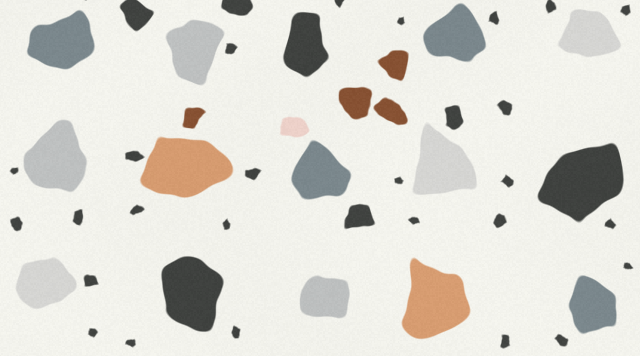
Write a WebGL 1 fragment shader that draws this pattern.

```glsl
precision highp float;
// Terrazzo: large rounded stone chips and small dark, brown and pink grains
// on an off-white ground. Each chip is a smoothed random polygon in a jittered
// cell; grains are dropped wherever they would touch a large chip.
uniform vec2 u_resolution;

// Lengths are in canvas heights.
const float SLAB_CELL = 0.36;
const float SLAB_JITTER = 0.09;
const float GRAIN_CELL = 0.15;
const float GRAIN_JITTER = 0.08;
const float GRAIN_GAP = 0.012;
const float EDGE = 0.003;
const float REACH = 1.7;        // farthest corner, in chip radii
const float ROUNDING = 0.28;    // corner rounding, in chip radii
const float WARP = 0.10;        // edge bending, in chip radii
const float MOTTLE = 0.022;
const float TAU = 6.2831853;

const vec3 GROUND = vec3(0.95, 0.95, 0.925);
const vec3 PALE_GREY = vec3(0.83, 0.83, 0.82);
const vec3 MID_GREY = vec3(0.74, 0.75, 0.75);
const vec3 STEEL = vec3(0.48, 0.53, 0.55);
const vec3 CHARCOAL = vec3(0.25, 0.26, 0.25);
const vec3 ORANGE = vec3(0.84, 0.61, 0.44);
const vec3 BROWN = vec3(0.53, 0.32, 0.20);
const vec3 PINK = vec3(0.93, 0.82, 0.79);

float hash(vec2 p) {
  vec3 q = fract(vec3(p.xyx) * 0.1031);
  q += dot(q, q.yzx + 33.33);
  return fract((q.x + q.y) * q.z);
}

vec2 hash2(vec2 p) {
  return vec2(hash(p + 17.3), hash(p + 71.9));
}

float smoothMax(float a, float b, float k) {
  float h = max(k - abs(a - b), 0.0) / k;
  return max(a, b) + 0.25 * k * h * h;
}

// Signed distance to a stretched five-sided chip with bent edges.
float chip(vec2 p, float r, vec2 seed) {
  float turn = TAU * hash(seed + 3.1);
  float stretch = mix(1.0, 1.3, hash(seed + 5.7));
  p = mat2(cos(turn), -sin(turn), sin(turn), cos(turn)) * p;
  p += WARP * r * sin(p.yx * 2.3 / r + TAU * hash2(seed));
  p += 0.02 * r * sin(p.yx * 8.0 / r + turn);
  float d = length(p) - REACH * r;
  for (int i = 0; i < 5; i++) {
    float k = float(i);
    vec2 rnd = hash2(seed + 9.3 * k);
    float a = (k + 0.6 * rnd.x) * TAU / 5.0;
    vec2 n = vec2(cos(a), sin(a));
    float side = r * mix(0.75, 1.25, rnd.y) * length(n * vec2(stretch, 1.0 / stretch));
    d = smoothMax(d, dot(p, n) - side, ROUNDING * r);
  }
  return d;
}

// An even spread over the cells keeps the colour shares steady.
vec3 slabColor(vec2 id) {
  float t = fract(id.x * 0.618 + id.y * 0.27 + 0.1);
  if (t < 0.24) return PALE_GREY;
  if (t < 0.38) return MID_GREY;
  if (t < 0.68) return STEEL;
  return t < 0.90 ? CHARCOAL : ORANGE;
}

// Colour and distance of the nearest large chip.
vec4 slabs(vec2 p) {
  vec4 best = vec4(GROUND, 1.0);
  for (int y = -1; y <= 1; y++) for (int x = -1; x <= 1; x++) {
    vec2 id = floor(p / SLAB_CELL) + vec2(x, y);
    vec2 seed = id + 40.0;
    vec2 center = (id + 0.5) * SLAB_CELL + SLAB_JITTER * (hash2(seed) - 0.5);
    float r = mix(0.066, 0.096, hash(seed + 2.2));
    float d = chip(p - center, r, seed);
    if (d < best.w) best = vec4(slabColor(id), d);
  }
  return best;
}

// Colour and distance of the nearest grain that fits between large chips.
vec4 grains(vec2 p) {
  vec4 best = vec4(GROUND, 1.0);
  for (int y = -1; y <= 1; y++) for (int x = -1; x <= 1; x++) {
    vec2 id = floor(p / GRAIN_CELL) + vec2(x, y);
    vec2 seed = id + 130.0;
    float kind = hash(seed + 6.4);
    float size = hash(seed + 8.8);
    vec2 center = (id + 0.5) * GRAIN_CELL + GRAIN_JITTER * (hash2(seed) - 0.5);
    float r = kind < 0.46 ? mix(0.009, 0.019, size) : mix(0.025, 0.046, size);
    vec3 tint = kind < 0.54 ? CHARCOAL : kind < 0.66 ? BROWN : PINK;
    vec2 q = p - center;
    if (kind < 0.73 && length(q) < 2.0 * r + EDGE) {
      float d = chip(q, r, seed);
      if (d < best.w && slabs(center).w > 1.5 * r + GRAIN_GAP) best = vec4(tint, d);
    }
  }
  return best;
}

void main() {
  vec2 p = gl_FragCoord.xy / u_resolution.y;
  vec4 slab = slabs(p);
  vec4 grain = grains(p);
  vec3 color = mix(GROUND, slab.rgb, smoothstep(EDGE, -EDGE, slab.w));
  color = mix(color, grain.rgb, smoothstep(EDGE, -EDGE, grain.w));
  // Fine stone texture and a faint broad unevenness.
  color += MOTTLE * (hash(floor(p * 240.0)) - 0.5);
  color += 0.004 * sin(p.x * 5.0 + 2.0 * sin(p.y * 4.0));
  gl_FragColor = vec4(color, 1.0);
}
```
